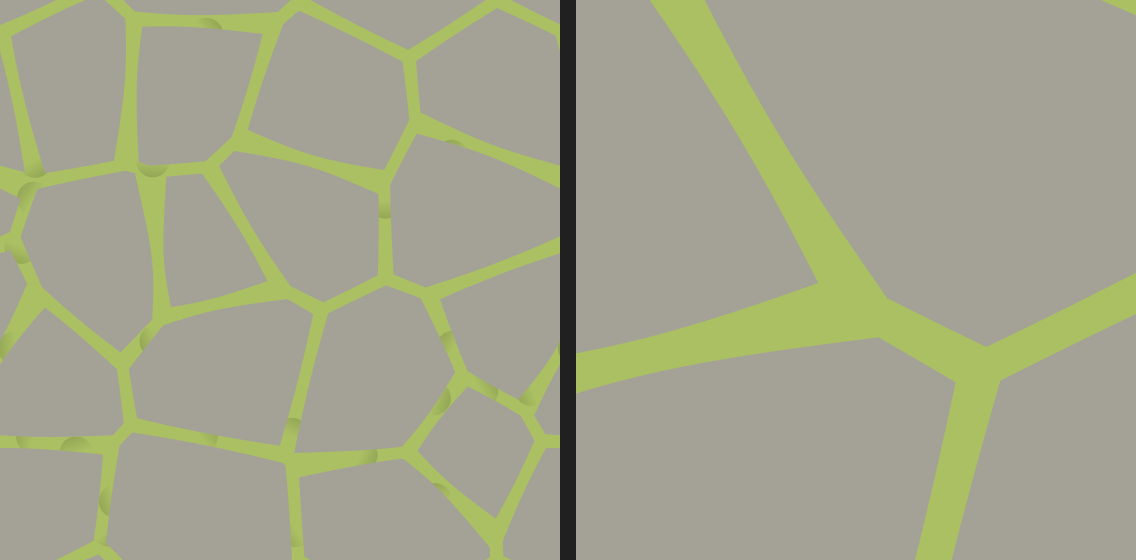
Left, the full canvas; right, a detail of the centre.
Write a Shadertoy shader that draws this texture.

```glsl
#define STONE_CELLS 4
#define STONE_JITTER 0.92
#define JOINT_WIDTH 0.085
#define SHADE_CELLS 12
#define SHADE_CHANCE 0.25
#define SHADE_RADIUS 0.36
#define SHADE_DEPTH 0.13
#define STONE_COLOR vec3(0.643, 0.631, 0.592)
#define MOSS_COLOR vec3(0.667, 0.751, 0.388)

// Integer hash of a grid cell, wrapped so that the canvas tiles
vec3 hashCell(ivec2 cell, int period, int seed) {
    ivec2 wrapped = (cell + 4 * period) % period;
    uvec3 v = uvec3(wrapped, seed) * 1664525u + 1013904223u;
    v.x += v.y * v.z; v.y += v.z * v.x; v.z += v.x * v.y;
    v ^= v >> 16u;
    v.x += v.y * v.z; v.y += v.z * v.x; v.z += v.x * v.y;
    return vec3(v >> 8u) / 16777216.0;
}

// Stone coverage: difference of the two nearest seed distances,
// which bows the sides outward and keeps sharp corners
float stoneMask(vec2 uv, float pixel) {
    vec2 p = uv * float(STONE_CELLS);
    ivec2 home = ivec2(floor(p));
    vec2 nearest = vec2(9.0), second = vec2(9.0);
    for (int y = -2; y <= 2; y++)
    for (int x = -2; x <= 2; x++) {
        ivec2 cell = home + ivec2(x, y);
        vec2 jitter = hashCell(cell, STONE_CELLS, 7).xy - 0.5;
        vec2 toSeed = vec2(cell) + 0.5 + STONE_JITTER * jitter - p;
        if (dot(toSeed, toSeed) < dot(nearest, nearest)) {
            second = nearest;
            nearest = toSeed;
        } else if (dot(toSeed, toSeed) < dot(second, second)) {
            second = toSeed;
        }
    }
    float d1 = max(length(nearest), 1e-4), d2 = max(length(second), 1e-4);
    float slope = max(length(nearest / d1 - second / d2), 0.05);
    float edge = (d2 - d1 - JOINT_WIDTH) / slope;
    return clamp(edge / (pixel * float(STONE_CELLS)) + 0.5, 0.0, 1.0);
}

// Sparse crescents: darkest at a crisp arc, fading inward
float mossShade(vec2 uv, float pixel) {
    vec2 p = uv * float(SHADE_CELLS);
    ivec2 home = ivec2(floor(p));
    float blur = pixel * float(SHADE_CELLS);
    float shade = 0.0;
    for (int y = -1; y <= 1; y++)
    for (int x = -1; x <= 1; x++) {
        ivec2 cell = home + ivec2(x, y);
        vec3 rnd = hashCell(cell, SHADE_CELLS, 23);
        if (rnd.z > SHADE_CHANCE) continue;
        vec2 q = p - vec2(cell) - 0.25 - 0.5 * rnd.xy;
        float angle = 6.2832 * rnd.z / SHADE_CHANCE;
        float along = dot(q, vec2(cos(angle), sin(angle))) / SHADE_RADIUS;
        float disc = clamp((SHADE_RADIUS - length(q)) / blur + 0.5, 0.0, 1.0);
        shade = max(shade, disc * clamp(along, 0.0, 1.0));
    }
    return shade;
}

void mainImage(out vec4 fragColor, in vec2 fragCoord) {
    vec2 uv = fragCoord / iResolution.xy;
    float pixel = 1.0 / iResolution.y;
    vec3 moss = MOSS_COLOR * (1.0 - SHADE_DEPTH * mossShade(uv, pixel));
    fragColor = vec4(mix(moss, STONE_COLOR, stoneMask(uv, pixel)), 1.0);
}
```
